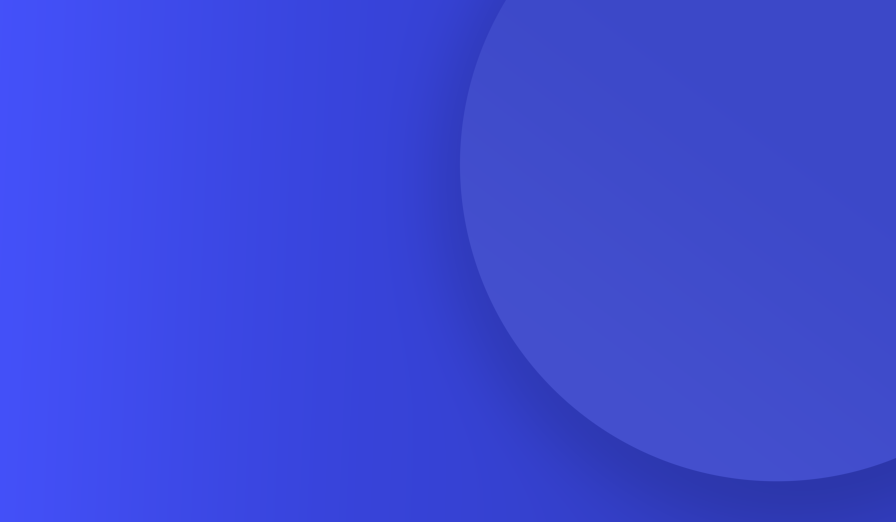
Reproduce this background procedurally as a Shadertoy shader.

```glsl
// A large translucent disc floats over a blue backdrop, cut off by the top right.
// The backdrop is a horizontal gradient, the disc a distance function with a
// diagonal gradient and a soft shadow dropped slightly below it.

float discDistance(vec2 p, vec2 center, float radius) {
    return length(p - center) - radius;
}

void mainImage(out vec4 fragColor, in vec2 fragCoord) {
    vec2 uv = fragCoord / iResolution.xy;
    float aspect = iResolution.x / iResolution.y;
    vec2 p = vec2(uv.x * aspect, uv.y);
    vec2 center = vec2(0.867 * aspect, 0.685);
    float radius = 0.607;

    // Backdrop: bright blue on the left, deeper blue to the right
    float across = uv.x + 0.025 * (0.5 - uv.y);
    vec3 color = mix(vec3(0.265, 0.315, 0.975), vec3(0.222, 0.270, 0.870),
                     smoothstep(-0.12, 0.45, across) * 1.25 - 0.14);
    color = mix(color, vec3(0.195, 0.240, 0.755), smoothstep(0.30, 0.95, across));

    // Soft shadow, strongest along the lower left rim
    float shadowDistance = discDistance(p, center - vec2(0.0, 0.03), radius);
    float shadow = exp(-pow(max(shadowDistance + 0.03, 0.0) / 0.105, 2.0));
    color *= 1.0 - 0.115 * shadow;

    // Disc: paler at the lower left, fading toward the upper right
    float diagonal = dot(p - center, normalize(vec2(0.60, 0.80)));
    vec3 discColor = mix(vec3(0.267, 0.312, 0.806), vec3(0.235, 0.282, 0.785),
                         smoothstep(-0.65, 0.15, diagonal));
    float edge = 0.75 / iResolution.y;
    float disc = 1.0 - smoothstep(-edge, edge, discDistance(p, center, radius));
    color = mix(color, discColor, disc);

    fragColor = vec4(color, 1.0);
}
```
